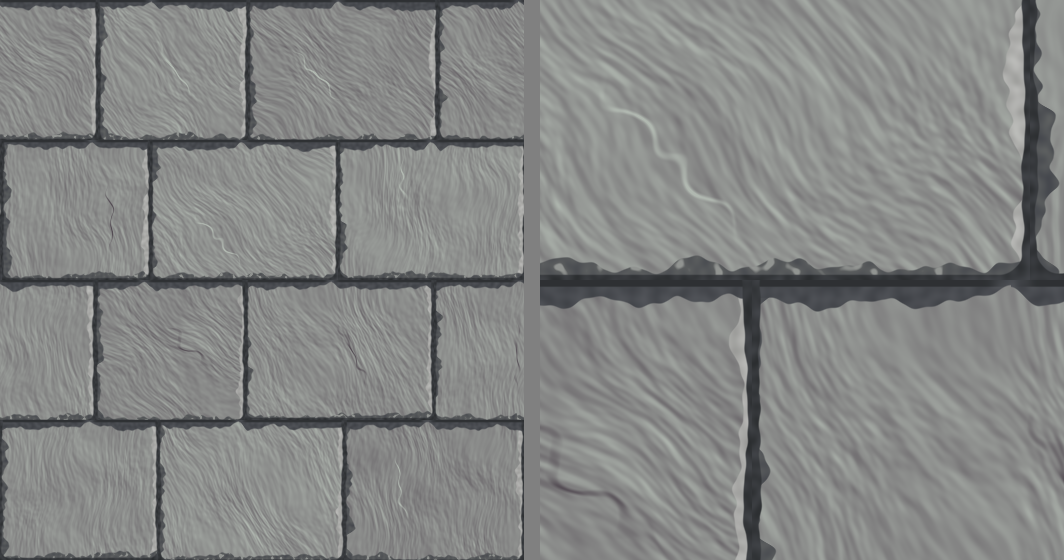
Left: the whole. Right: its middle third, enlarged.
Write a Shadertoy shader that draws this texture.

```glsl
// Weathered grey roof slates: four staggered courses of three, lit from the upper right.

const vec3 FACE_LIGHT = vec3(0.57, 0.58, 0.57);
const vec3 FACE_DARK = vec3(0.51, 0.51, 0.51);
const vec3 BEVEL = vec3(0.69, 0.69, 0.68);
const vec3 CHIP = vec3(0.37, 0.38, 0.38);
const vec3 SHADOW = vec3(0.28, 0.29, 0.31);
const vec3 CREVICE = vec3(0.18, 0.19, 0.20);

const float COURSES = 4.0;
// Left edges of the slates in each course, from the top, in canvas widths
const vec3 JOINTS[4] = vec3[4](
    vec3(0.187, 0.473, 0.835), vec3(0.003, 0.287, 0.645),
    vec3(0.182, 0.468, 0.828), vec3(0.000, 0.302, 0.657));

// Lengths in canvas heights
const float JOINT_WIDTH = 0.008;
const float CORNER_RADIUS = 0.012;
const float SHADOW_DEPTH = 0.014;
const float NOTCH_WIDTH = 0.017;
const float BEVEL_WIDTH = 0.009;
const float LEFT_CHIP = 0.005;
const float BOTTOM_CHIP = 0.007;
const float RELIEF_STEP = 0.002;
const float RELIEF_GAIN = 6.5;

struct Slate {
    float left;   // distance to the left joint
    float right;  // distance to the right joint
    float index;  // unique number of the slate
};

vec2 hash2(vec2 p) {
    vec3 q = fract(p.xyx * vec3(0.1031, 0.1030, 0.0973));
    q += dot(q, q.yzx + 33.33);
    return fract((q.xx + q.yz) * q.zy);
}

float gradientDot(vec2 cell, vec2 offset) {
    float angle = 6.2832 * hash2(cell).x;
    return dot(vec2(cos(angle), sin(angle)), offset);
}

// Gradient noise, roughly -0.7 to 0.7; fed with slate-local points, so it wraps with them
float noise(vec2 p) {
    vec2 i = floor(p), f = p - i;
    vec2 u = f * f * f * (f * (f * 6.0 - 15.0) + 10.0);
    vec2 e = vec2(1.0, 0.0);
    return mix(mix(gradientDot(i, f), gradientDot(i + e, f - e), u.x),
               mix(gradientDot(i + e.yx, f - e.yx), gradientDot(i + 1.0, f - 1.0), u.x), u.y);
}

// Ragged outline along one edge
float ragged(float along, float seed) {
    return noise(vec2(along * 28.0, seed + 0.4)) + 0.6 * noise(vec2(along * 85.0, seed + 50.4));
}

float cover(float d) {
    return smoothstep(-1.0, 1.0, d * iResolution.y);
}

// Finds the slate of a wrapping course at x, in canvas widths
Slate findSlate(float course, float x, float aspect) {
    course = mod(course, COURSES);
    vec3 joints = JOINTS[int(course)];
    float left = 2.0, right = 2.0, column = 0.0;
    for (int i = 0; i < 3; i++) {
        float d = fract(x - joints[i]);
        if (d < left) { left = d; column = float(i); }
        right = min(right, 1.0 - d);
    }
    return Slate(left * aspect, right * aspect, course * 3.0 + column);
}

// Height of the cleaved face: bent grain, soft swells and an occasional scarp
float relief(vec2 p, float index) {
    vec2 h = hash2(vec2(index + 3.0, 11.0)), k = hash2(vec2(index + 5.0, 29.0));
    vec2 shift = vec2(index * 41.0, index * 23.0);
    vec2 w = p + 0.035 * vec2(noise(p * 9.0 + shift), noise(p * 9.0 + shift + 31.0));
    float a = mix(-0.2, 0.9, h.x);
    vec2 q = mat2(cos(a), sin(a), -sin(a), cos(a)) * w;
    float height = 0.5 * noise(q * vec2(90.0, 24.0) + shift)
                 + 0.22 * noise(q * vec2(200.0, 75.0) + shift)
                 + 0.7 * noise(q * 17.0 + shift);

    vec2 s = p - vec2(0.10, 0.08) - 0.10 * k;
    s = mat2(cos(a), sin(a), -sin(a), cos(a)) * s;
    float d = s.x + 0.022 * noise(s * 32.0 + shift);
    float scarp = smoothstep(-0.002, 0.002, d) * smoothstep(0.05, 0.0, d)
                * smoothstep(0.07, 0.025, length(s));
    return height + scarp * step(0.5, h.y) * (k.x > 0.4 ? 0.6 : -0.5);
}

void mainImage(out vec4 fragColor, in vec2 fragCoord) {
    vec2 uv = fragCoord / iResolution.xy;
    float aspect = iResolution.x / iResolution.y;
    float fall = (1.0 - uv.y) * COURSES;
    float course = floor(fall);
    float down = fract(fall) / COURSES;
    Slate slate = findSlate(course, uv.x, aspect);
    float seed = slate.index * 7.0;
    vec2 p = vec2(slate.left, down);
    vec2 tone = hash2(vec2(slate.index + 1.0, 7.0));
    float below = 1.0 / COURSES - down - 0.004 * tone.y;
    float grit = noise(p * 130.0 + seed);

    // Lit face
    vec2 toLight = RELIEF_STEP * vec2(0.7, -0.7);
    float lit = relief(p, slate.index) - relief(p + toLight, slate.index);
    float shade = 0.55 + 0.7 * (tone.x - 0.5) + 0.5 * noise(p * 12.0 + seed) + RELIEF_GAIN * lit;
    vec3 color = mix(FACE_DARK, FACE_LIGHT, clamp(shade, -3.0, 3.0));

    // Bright right bevel, dark chips on the left and bottom edges
    float bevel = JOINT_WIDTH * 0.5 + BEVEL_WIDTH * (0.7 + 1.1 * ragged(down, seed));
    color = mix(color, BEVEL + 0.12 * grit, 0.85 * cover(bevel - slate.right));
    float leftChip = JOINT_WIDTH * 0.5 + LEFT_CHIP * (0.8 + 3.2 * ragged(down, seed + 2.0));
    color = mix(color, mix(SHADOW, CHIP, 0.4 + grit), cover(leftChip - slate.left));
    float bottomChip = BOTTOM_CHIP * (0.8 + 1.7 * ragged(slate.left, seed + 4.0));
    vec3 broken = mix(mix(SHADOW, CHIP, 0.6 + grit), FACE_LIGHT, smoothstep(0.15, 0.4, grit));
    color = mix(color, broken, cover(bottomChip - below));

    // Shadow of the course above, interrupted below its joints
    Slate upper = findSlate(course + COURSES - 1.0, uv.x + 0.012, aspect);
    float notch = smoothstep(0.0, NOTCH_WIDTH, min(upper.left, upper.right));
    float depth = SHADOW_DEPTH * (1.0 + 0.7 * ragged(upper.left, upper.index * 7.0 + 6.0));
    depth *= mix(0.25, 1.0, notch);
    color = mix(color, SHADOW + 0.06 * grit, cover(depth - down));
    color = mix(color, CREVICE, cover(0.004 - down) * notch);

    // Rounded silhouette with dark joints around it
    float side = min(slate.left, slate.right) - JOINT_WIDTH * 0.5 + 0.003 * ragged(down, seed + 8.0);
    vec2 inset = max(CORNER_RADIUS - vec2(side, below), 0.0);
    vec3 gap = mix(CREVICE, SHADOW, 0.3 + 0.8 * grit);
    color = mix(gap, color, cover(CORNER_RADIUS - length(inset)));

    fragColor = vec4(color, 1.0);
}
```
